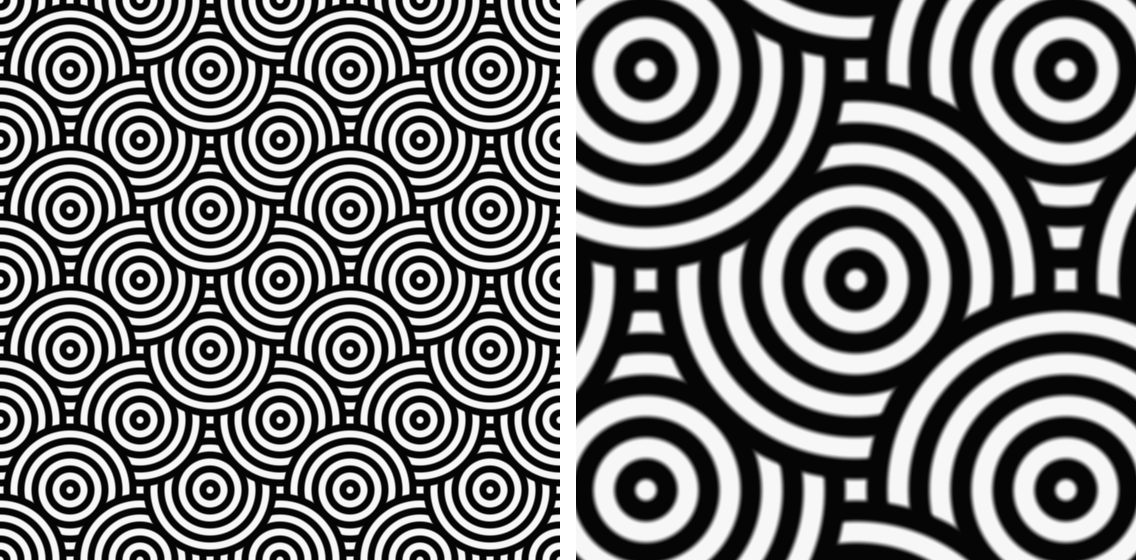
Left: the whole. Right: its middle third, enlarged.
A three.js fragment shader for this pattern:

```glsl
// Overlapping concentric-ring discs, black and white, woven like scales.
// Discs sit on a checkerboard lattice: each cell sees just two of them, at opposite
// corners, and alternating pairs of columns decide which one lies on top.

varying vec2 vUv;

const float CELLS = 8.0;              // lattice cells across and down (pattern period: 4 x 2)
const float RINGS = 4.0;              // white rings around each centre dot
const float PITCH = 0.2;              // ring spacing, in cells
const float HALF_LINE = 0.25 * PITCH; // half the width of a white ring
const float RADIUS = (RINGS + 0.75) * PITCH; // outer edge of the black rim
const float SOFT = 0.017;             // half-width of the edge blend, in cells
const vec3 INK = vec3(0.02);
const vec3 PAPER = vec3(0.97);

// 1 inside a shape, 0 outside, from its signed distance
float fill(float d) {
  return 1.0 - smoothstep(-SOFT, SOFT, d);
}

// Lays one ringed disc over the paper amount below it
float layDisc(float below, vec2 offset) {
  float r = length(offset);
  float ring = min(floor(r / PITCH + 0.5), RINGS);
  float paper = fill(abs(r - ring * PITCH) - HALF_LINE);
  return mix(below, paper, fill(r - RADIUS));
}

void main() {
  vec2 p = vUv * CELLS;
  vec2 cell = floor(p);
  vec2 f = p - cell;

  // Lower and upper disc centres at opposite corners of the cell
  float odd = mod(cell.x + cell.y, 2.0);
  vec2 lower = f - vec2(odd, 0.0);
  vec2 upper = f - vec2(1.0 - odd, 1.0);

  // Two columns with the lower disc in front, then two with the upper
  bool lowerInFront = mod(cell.x, 4.0) < 2.0;
  vec2 front = lowerInFront ? lower : upper;
  vec2 back = lowerInFront ? upper : lower;

  float paper = layDisc(layDisc(1.0, back), front);
  gl_FragColor = vec4(mix(INK, PAPER, paper), 1.0);
}
```
